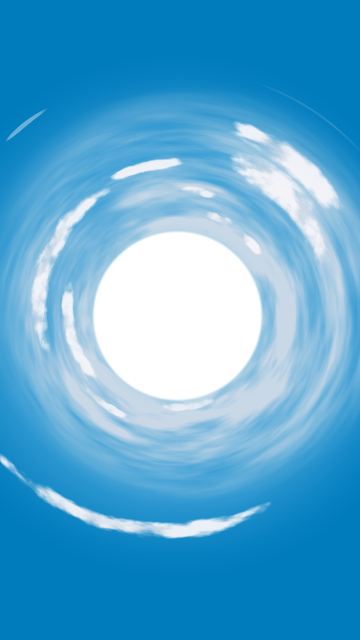
This background is drawn by a WebGL 2 fragment shader. Its source:

```glsl
#version 300 es
precision highp float;

uniform vec2 u_resolution;
out vec4 fragColor;

// Layout: the centre is a fraction of the canvas, lengths are canvas widths
const vec2 CENTRE = vec2(0.493, 0.5065);
const float DISC_RADIUS = 0.234;
const float DISC_SOFTNESS = 0.005;
const float HAZE_REACH = 0.565;
const float HAZE_SHIFT = 0.07;
const float HAZE_SHIFT_ANGLE = 0.85;
const float PUFF_STRENGTH = 1.9;

// Colours
const vec3 DEEP_SKY = vec3(0.00, 0.485, 0.74);
const vec3 BRIGHT_SKY = vec3(0.20, 0.61, 0.83);
const vec3 HAZE = vec3(0.82, 0.86, 0.91);
const vec3 CLOUD = vec3(0.96, 0.96, 0.975);
const vec3 HALO = vec3(0.64, 0.82, 0.90);
const vec3 DISC = vec3(1.0);

// Cloud arcs: middle angle, radius, half angle, half thickness
const int ARC_COUNT = 12;
const vec4 ARCS[ARC_COUNT] = vec4[](
    vec4(0.95, 0.540, 0.37, 0.034), vec4(0.82, 0.450, 0.47, 0.042),
    vec4(2.75, 0.394, 0.72, 0.026), vec4(3.30, 0.300, 0.55, 0.017),
    vec4(1.78, 0.424, 0.26, 0.017), vec4(1.40, 0.350, 0.15, 0.012),
    vec4(1.17, 0.294, 0.17, 0.013), vec4(0.77, 0.288, 0.15, 0.014),
    vec4(4.50, 0.602, 0.72, 0.025), vec4(4.82, 0.254, 0.32, 0.011),
    vec4(4.02, 0.319, 0.25, 0.012), vec4(2.23, 0.680, 0.12, 0.006));
// Change of radius per radian along each arc
const float ARC_SLOPES[ARC_COUNT] = float[](
    0.02, 0.02, -0.024, -0.03, 0.0, 0.0, 0.0, 0.0, -0.03, 0.0, -0.02, 0.0);

const float PI = 3.14159;

float hash(vec3 p) {
    p = fract(p * 0.1031);
    p += dot(p, p.zyx + 31.32);
    return fract((p.x + p.y) * p.z);
}

float noise(vec3 p) {
    vec3 cell = floor(p);
    vec3 f = fract(p);
    f = f * f * (3.0 - 2.0 * f);
    vec2 e = vec2(0.0, 1.0);
    vec4 near = vec4(hash(cell), hash(cell + e.yxx),
                     hash(cell + e.xyx), hash(cell + e.yyx));
    vec4 far = vec4(hash(cell + e.xxy), hash(cell + e.yxy),
                    hash(cell + e.xyy), hash(cell + e.yyy));
    vec4 layer = mix(near, far, f.z);
    vec2 row = mix(layer.xz, layer.yw, f.x);
    return mix(row.x, row.y, f.y);
}

float fbm(vec3 p) {
    float sum = 0.0;
    float weight = 0.53;
    for (int i = 0; i < 4; i++) {
        sum += weight * noise(p);
        p = p * 2.03 + 17.3;
        weight *= 0.5;
    }
    return sum;
}

// Coverage of one ragged arc of cloud
float arcCloud(vec4 arc, float slope, float angle, float r, float puff) {
    float turn = mod(angle - arc.x + PI, 2.0 * PI) - PI;
    float along = abs(turn) / arc.z;
    float across = (r - arc.y - slope * turn) / arc.w;
    float body = 1.0 - along * along * along - across * across;
    float opacity = mix(0.35, 0.95, smoothstep(0.004, 0.014, arc.w));
    return opacity * smoothstep(0.0, 0.8, body + PUFF_STRENGTH * (puff - 0.5));
}

void main() {
    vec2 p = (gl_FragCoord.xy - CENTRE * u_resolution) / u_resolution.x;
    float r = length(p);
    float angle = atan(p.y, p.x);
    vec2 dir = p / max(r, 0.0001);

    // Sky, brighter towards the centre
    vec3 color = mix(DEEP_SKY, BRIGHT_SKY, smoothstep(0.74, 0.44, r));

    // Haze drawn out into rings
    float reach = r / (HAZE_REACH + HAZE_SHIFT * cos(angle - HAZE_SHIFT_ANGLE));
    float veil = smoothstep(1.08, 0.72, reach);
    float bands = smoothstep(0.25, 0.75, fbm(vec3(dir * 1.3, r * 20.0)));
    float threads = fbm(vec3(dir * 4.0 + 9.0, r * 65.0));
    float inner = smoothstep(0.46, 0.26, r);
    float haze = veil * (0.12 + 0.78 * bands + 0.5 * (threads - 0.5) + 0.32 * inner);
    color = mix(color, HAZE, clamp(haze, 0.0, 0.95));

    // Bright clouds bent around the centre
    float puff = fbm(vec3(dir * 8.0, r * 38.0));
    float cover = 0.0;
    for (int i = 0; i < ARC_COUNT; i++) {
        cover = max(cover, arcCloud(ARCS[i], ARC_SLOPES[i], angle, r, puff));
    }
    vec3 cloudColor = mix(HAZE, CLOUD, smoothstep(0.3, 0.6, puff));
    color = mix(color, cloudColor, cover);

    // Fine wisp at the upper right
    float wispTurn = (angle - 0.97) / 0.27;
    float wispLine = exp(-pow((r - 0.683) / 0.0025, 2.0));
    color = mix(color, HAZE, 0.4 * wispLine * threads * max(0.0, 1.0 - wispTurn * wispTurn));

    // Central disc with a thin pale halo
    color = mix(color, HALO, 0.6 * exp(-max(r - DISC_RADIUS, 0.0) / 0.010));
    color = mix(DISC, color, smoothstep(-DISC_SOFTNESS, DISC_SOFTNESS, r - DISC_RADIUS));
    fragColor = vec4(color, 1.0);
}
```
